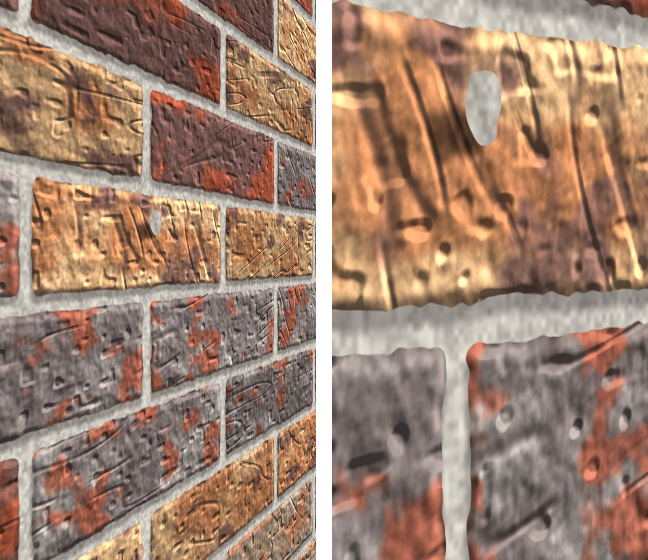
Left, the full canvas; right, a detail of the centre.
This texture is drawn by a WebGL 1 fragment shader. Its source:

```glsl
precision highp float;
// Weathered brick wall in running bond, receding steeply to the right.
uniform vec2 u_resolution;

// Perspective: line of the first bed joint and height of one course
const vec2 BED_LINE = vec2(0.0286, 0.2435);
const vec2 COURSE = vec2(0.2604, -0.1471);
const vec2 DEPTH = vec2(0.4228, -1.701);
// Wall, in units of one course height
const float BRICK_LENGTH = 3.0;
const float JOINT = 0.066;
const float CORNER = 0.06;
const float RAGGED = 0.055;
const vec2 TO_LIGHT = vec2(0.022, -0.026);
const vec2 PEBBLE = vec2(1.65, 1.32);
const float PEBBLE_RADIUS = 0.105;
// Colours
const vec3 MORTAR_LIT = vec3(0.83, 0.81, 0.77);
const vec3 MORTAR_SHADE = vec3(0.52, 0.50, 0.48);
const vec3 TAN_CLAY = vec3(0.75, 0.60, 0.44);
const vec3 ORANGE_CLAY = vec3(0.64, 0.43, 0.29);
const vec3 RED_CLAY = vec3(0.56, 0.28, 0.20);
const vec3 PLUM_CLAY = vec3(0.40, 0.29, 0.27);
const vec3 GREY_CLAY = vec3(0.41, 0.37, 0.36);
const vec3 ASH = vec3(0.56, 0.53, 0.51);
const vec3 SOOT = vec3(0.25, 0.20, 0.19);

float hash(vec2 p) {
  vec3 q = fract(p.xyx * 0.1031);
  q += dot(q, q.yzx + 33.33);
  return fract((q.x + q.y) * q.z);
}
float noise(vec2 p) {
  vec2 i = floor(p), f = fract(p);
  f = f * f * (3.0 - 2.0 * f);
  return mix(mix(hash(i), hash(i + vec2(1, 0)), f.x),
             mix(hash(i + vec2(0, 1)), hash(i + vec2(1, 1)), f.x), f.y);
}
float fbm(vec2 p) {
  float sum = 0.0, amp = 0.53;
  for (int i = 0; i < 4; i++) {
    sum += amp * noise(p);
    p = mat2(1.6, 1.2, -1.2, 1.6) * p + 7.3;
    amp *= 0.5;
  }
  return sum;
}
// Signed distance to the nearest brick, and its column and course
vec3 brick(vec2 p) {
  float course = floor(p.y);
  float x = p.x / BRICK_LENGTH + 0.5 * mod(course + 1.0, 2.0);
  vec2 local = vec2((fract(x) - 0.5) * BRICK_LENGTH, fract(p.y) - 0.5);
  vec2 a = abs(local) - vec2(0.5 * BRICK_LENGTH, 0.5) + JOINT + CORNER;
  float d = length(max(a, 0.0)) + min(max(a.x, a.y), 0.0) - CORNER;
  d += RAGGED * (0.6 * noise(p * 6.0) + 0.4 * noise(p * 19.0) - 0.5);
  return vec3(d, floor(x), course);
}
// Thin scratches, their direction set by the brick
float scratches(vec2 p, vec2 id) {
  float angle = 0.5 + 1.7 * hash(id + 4.0);
  float c = cos(angle), s = sin(angle);
  vec2 q = mat2(c, s, -s, c) * p + 9.0 * id;
  float line = abs(noise(q * vec2(7.0, 1.2)) - 0.5);
  return (1.0 - smoothstep(0.0, 0.07, line)) * smoothstep(0.4, 0.65, noise(q * 2.3 + 5.0));
}
// Relief of the brick face: lumps, pits, scratches and worn rim
float relief(vec2 p) {
  vec3 b = brick(p);
  float pits = smoothstep(0.7, 0.9, noise(p * vec2(9.0, 13.0)));
  return 0.9 * fbm(p * 9.0) - 0.45 * pits - 0.3 * scratches(p, b.yz)
    - 0.5 * smoothstep(-0.06, 0.02, b.x);
}
// Clay colour: tan bricks on a diagonal above and in every third course below
vec3 clay(vec2 p, vec2 id) {
  float upper = 1.0 - step(0.5, id.y);
  float diagonal = 1.0 - step(0.5, abs(id.x + id.y));
  float third = (1.0 - step(0.5, abs(mod(id.y, 3.0) - 1.0))) * step(-0.5, id.x);
  float isTan = mix(third, diagonal, upper);
  float isRed = max(upper * step(id.x, 1.5), step(2.5, id.y) * step(id.x, -0.5));
  vec2 q = p + 13.0 * id;
  float blotch = fbm(q * vec2(1.5, 2.4));
  float stain = fbm(q * vec2(2.6, 3.4) + 31.0);
  vec3 pale = mix(ORANGE_CLAY, TAN_CLAY, smoothstep(0.32, 0.6, blotch));
  pale = mix(pale, PLUM_CLAY, 0.85 * smoothstep(0.55, 0.7, stain));
  vec3 red = mix(PLUM_CLAY, RED_CLAY, smoothstep(0.42, 0.65, blotch));
  float ash = smoothstep(0.42, 0.7, blotch) * clamp(0.5 + 0.13 * id.y, 0.0, 1.0);
  vec3 grey = mix(GREY_CLAY, ASH, ash);
  grey = mix(grey, RED_CLAY, 0.75 * smoothstep(0.56, 0.67, stain));
  vec3 color = mix(mix(grey, red, isRed), pale, isTan);
  return mix(color, TAN_CLAY, 0.4 * step(4.5, id.y)) * (0.9 + 0.2 * hash(id));
}
void main() {
  // Canvas to wall: x along the wall, y counted in courses downward
  vec2 uv = gl_FragCoord.xy / u_resolution;
  float scale = COURSE.x + COURSE.y * uv.x;
  vec2 p = vec2(BRICK_LENGTH * (DEPTH.x / scale + DEPTH.y),
                (1.0 - uv.y - BED_LINE.x - BED_LINE.y * uv.x) / scale);
  float soft = 1.3 / (u_resolution.y * scale);
  vec3 b = brick(p);
  // Gritty mortar, shaded by the brick above it
  float grit = 0.6 * noise(p * 38.0) + 0.4 * noise(p * 17.0);
  float shade = 1.0 - smoothstep(-0.02, 0.035, brick(p + vec2(0.012, -0.055)).x);
  vec3 mortar = mix(MORTAR_LIT, MORTAR_SHADE, 0.75 * shade) * (0.78 + 0.36 * grit);
  // Brick face lit from the upper right, sooty along its lower rim
  float light = relief(p) - relief(p + TO_LIGHT);
  vec3 face = clay(p, b.yz) * (0.93 + 0.22 * noise(p * 30.0));
  face *= clamp(1.0 + 1.5 * light, 0.45, 1.5);
  face = mix(face, SOOT, 0.45 * scratches(p, b.yz));
  face = mix(face, SOOT, 0.5 * smoothstep(-0.05, 0.01, b.x) * step(0.5, fract(p.y)));
  vec3 color = mix(mortar, face, 1.0 - smoothstep(-soft, soft, b.x));
  // Mortar crumb stuck to one brick, with its shadow
  float wobble = 0.05 * (noise(p * 14.0) - 0.5);
  float shadow = length((p - PEBBLE - vec2(-0.16, 0.09)) * vec2(0.7, 1.3)) + wobble;
  color *= 1.0 - 0.45 * (1.0 - smoothstep(0.07, 0.13, shadow));
  float crumb = length(p - PEBBLE) + wobble - PEBBLE_RADIUS;
  color = mix(color, MORTAR_LIT * (0.7 + 0.35 * grit), 1.0 - smoothstep(-soft, soft, crumb));
  gl_FragColor = vec4(color, 1.0);
}
```
